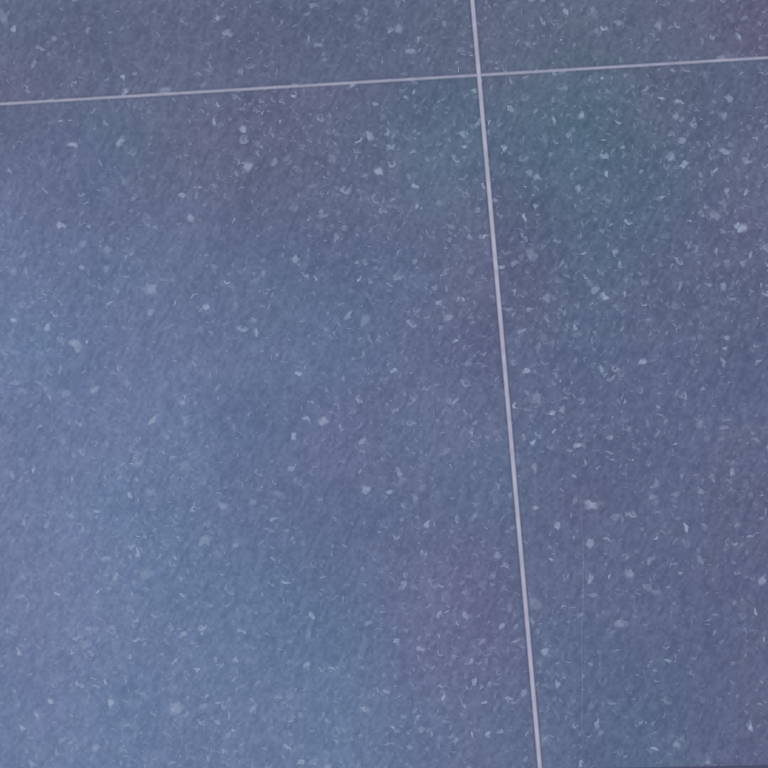
Write a WebGL 1 fragment shader that draws this texture.

```glsl
precision highp float;

// Blue-grey stone floor tiles seen at a slight angle, parted by thin pale grout lines.
// Each tile gets its own scatter of soft pale flecks in three sizes, drawn as bitten
// ellipses in jittered cells, over colour blotches and slanted, streaky grain.

uniform vec2 u_resolution;

const vec3 BLUE_STONE = vec3(0.412, 0.475, 0.615);
const vec3 SLATE_STONE = vec3(0.358, 0.396, 0.515);
const vec3 MAUVE_STONE = vec3(0.388, 0.402, 0.505);
const vec3 FLECK_COLOR = vec3(0.610, 0.660, 0.755);
const vec3 GROUT_COLOR = vec3(0.690, 0.690, 0.770);
const vec3 SHADE_COLOR = vec3(0.270, 0.290, 0.390);

vec3 hash3(vec2 p) {
  vec3 q = fract(p.xyx * vec3(0.1031, 0.1030, 0.0973));
  q += dot(q, q.yxz + 33.33);
  return fract((q.xxy + q.yzz) * q.zyx);
}

float noise(vec2 p) {
  vec2 i = floor(p), f = fract(p);
  f = f * f * (3.0 - 2.0 * f);
  float low = mix(hash3(i).x, hash3(i + vec2(1.0, 0.0)).x, f.x);
  float high = mix(hash3(i + vec2(0.0, 1.0)).x, hash3(i + 1.0).x, f.x);
  return mix(low, high, f.y);
}

float cloud(vec2 p) {
  return 0.6 * noise(p) + 0.3 * noise(p * 2.1 + 7.0) + 0.1 * noise(p * 4.3 + 19.0);
}

vec2 rotate(vec2 p, float a) {
  float c = cos(a), s = sin(a);
  return vec2(c * p.x + s * p.y, c * p.y - s * p.x);
}

// One layer of flecks: cells per unit, share of cells filled, radius in cells.
float flecks(vec2 p, float cells, float chance, float size, vec2 seed, float pixel) {
  vec2 q = p * cells;
  vec2 home = floor(q);
  float cover = 0.0;
  for (int j = -1; j <= 1; j++) {
    for (int i = -1; i <= 1; i++) {
      vec2 id = home + vec2(float(i), float(j));
      vec3 place = hash3(id + seed);
      vec3 form = hash3(id + seed + 71.0);
      vec2 d = rotate(q - id - place.xy, -0.4 + 3.6 * (form.z - 0.5));
      float radius = size * mix(0.45, 1.0, form.x);
      float dist = length(d * vec2(mix(1.2, 2.4, form.y), 1.0)) - radius;
      // A few flecks lose a bite and become shell-like crescents.
      float bite = 0.55 * radius - length(d - vec2(0.4, 0.1) * radius);
      dist = mix(dist, max(dist, bite), step(0.75, form.z));
      float soft = max(0.55 * radius, pixel * cells);
      float strength = mix(0.25, 1.0, fract(form.x * 7.0 + form.y));
      cover = max(cover, (1.0 - smoothstep(-soft, soft, dist)) * strength * step(place.z, chance));
    }
  }
  return cover;
}

// Coverage of a line from its signed distance and half width.
float band(float dist, float halfWidth, float soft) {
  return 1.0 - smoothstep(halfWidth - soft, halfWidth + soft, abs(dist));
}

vec3 stone(vec2 p, vec2 seed) {
  vec3 color = mix(BLUE_STONE, SLATE_STONE, smoothstep(0.0, 0.85, p.x + 0.22 * (p.y - 0.45)));
  color = mix(color, MAUVE_STONE, 0.85 * smoothstep(0.5, 1.0, p.y + 0.3 * (cloud(p * 4.0) - 0.5)));
  // Light falls off upward and to the right, with a greenish cast by the crossing.
  color += 0.020 * (0.6 - p.y);
  color += vec3(-0.012, 0.022, 0.0) * exp(-30.0 * dot(p - vec2(0.75, 0.86), p - vec2(0.75, 0.86)));
  float tint = cloud(p * 5.0 + seed + 3.0) - 0.5;
  color += tint * vec3(0.050, -0.025, -0.010);
  color += 0.045 * (cloud(p * 9.0 + seed + 41.0) - 0.5);
  // Grain: fine speckle plus short slanted streaks.
  float speckle = noise(p * 270.0 + seed) - 0.5;
  float streak = noise(rotate(p, -0.45) * vec2(230.0, 95.0) + seed + 300.0) - 0.5;
  return color + 0.042 * speckle + 0.045 * streak;
}

void main() {
  vec2 uv = gl_FragCoord.xy / u_resolution;
  float pixel = 1.0 / min(u_resolution.x, u_resolution.y);

  // Joints of the tilted tile grid.
  float upright = uv.x - (0.703 - 0.088 * uv.y);
  float level = uv.y - (0.8645 + 0.0605 * uv.x);
  float lower = uv.y - 0.020 * (uv.x - 0.80);
  vec2 seed = 137.0 * vec2(step(0.0, upright), step(0.0, level));

  // Flecks, with ragged outlines and uneven density.
  vec2 ragged = uv + 0.005 * (vec2(noise(uv * 210.0), noise(uv * 210.0 + 57.0)) - 0.5);
  float density = mix(0.6, 1.4, smoothstep(0.3, 0.7, cloud(uv * 6.0 + seed + 11.0)));
  float fine = flecks(ragged, 105.0, 0.42 * density, 0.38, seed, pixel);
  float medium = flecks(ragged, 56.0, 0.27 * density, 0.34, seed + 23.0, pixel);
  float large = flecks(ragged, 24.0, 0.09 * density, 0.21, seed + 59.0, pixel);
  float fleck = max(0.42 * fine, max(0.78 * medium, 0.75 * large));
  fleck *= mix(0.7, 1.15, noise(uv * 170.0 + 83.0));
  vec3 color = mix(stone(uv, seed), FLECK_COLOR, fleck);

  // Faint hairline scratch on the right tile.
  float scratch = uv.x - 0.755 - 0.006 * noise(vec2(3.0, uv.y * 18.0));
  float reach = smoothstep(0.02, 0.08, uv.y) * (1.0 - smoothstep(0.28, 0.36, uv.y));
  color = mix(color, FLECK_COLOR, 0.2 * reach * band(scratch, 0.0008, pixel));

  // Pale grout with a dark rim, then the shaded joint at the lower edge.
  float soft = max(0.0016, 0.8 * pixel);
  float rim = max(band(upright, 0.0048, 1.5 * soft), 0.5 * band(level, 0.0038, 1.5 * soft));
  color = mix(color, SHADE_COLOR, 0.4 * rim);
  float wear = mix(0.8, 1.0, noise(uv * 90.0 + 5.0));
  float grout = max(band(upright, 0.0027, soft), 0.78 * band(level, 0.0019, soft));
  color = mix(color, GROUT_COLOR, grout * wear);
  color = mix(color, SHADE_COLOR, 0.8 * (1.0 - smoothstep(-soft, soft, lower)));

  gl_FragColor = vec4(color, 1.0);
}
```
